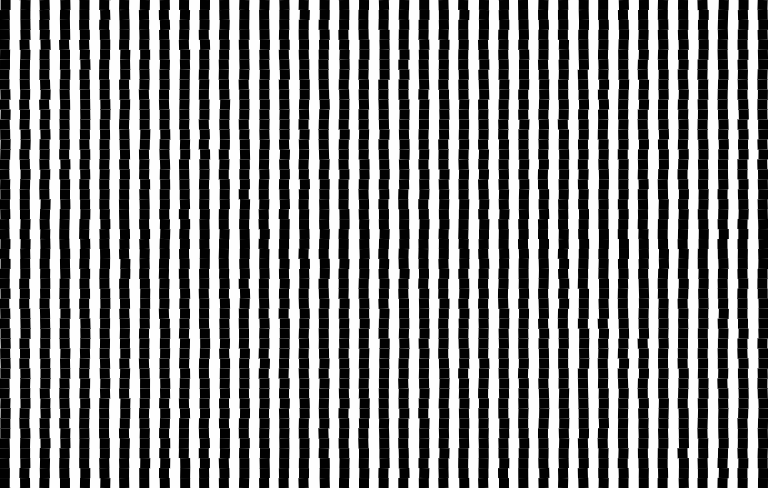
Give the GLSL for this pattern, as a WebGL 1 fragment shader.

```glsl
precision highp float;
// Black columns of stacked, slightly shifted and tilted squares on white.

#define CELLS vec2(77.0, 49.0) // columns and rows of unit cells, every second column black
#define SIDE 1.0               // side of a square in cells
#define SHIFT 0.07             // largest sideways shift in cells
#define TILT 0.03              // largest tilt in radians
#define INK vec3(0.005)
#define PAPER vec3(0.995)

uniform vec2 u_resolution;

float hash(vec2 p) {
  vec3 q = fract(p.xyx * vec3(0.1031, 0.1030, 0.0973));
  q += dot(q, q.yzx + 33.33);
  return fract((q.x + q.y) * q.z);
}

// Coverage of the square that belongs to one column and row
float squareCoverage(vec2 p, vec2 id, float pixel) {
  float shift = SHIFT * (2.0 * hash(id + 3.0) - 1.0);
  float angle = TILT * (2.0 * hash(id + 71.0) - 1.0);
  vec2 q = p - vec2(2.0 * id.x + 0.5 + shift, id.y + 0.5);
  float c = cos(angle);
  float s = sin(angle);
  q = abs(vec2(c * q.x + s * q.y, c * q.y - s * q.x));
  float distanceToEdge = max(q.x, q.y) - 0.5 * SIDE;
  return clamp(0.5 - distanceToEdge / pixel, 0.0, 1.0);
}

void main() {
  vec2 p = gl_FragCoord.xy / u_resolution * CELLS;
  float pixel = CELLS.x / u_resolution.x;
  vec2 id = vec2(floor(0.5 * p.x + 0.25), floor(p.y));

  // Blending each square separately leaves faint seams between rows
  float light = 1.0;
  for (int row = -1; row <= 1; row++) {
    light *= 1.0 - squareCoverage(p, id + vec2(0.0, float(row)), pixel);
  }

  gl_FragColor = vec4(mix(INK, PAPER, light), 1.0);
}
```
